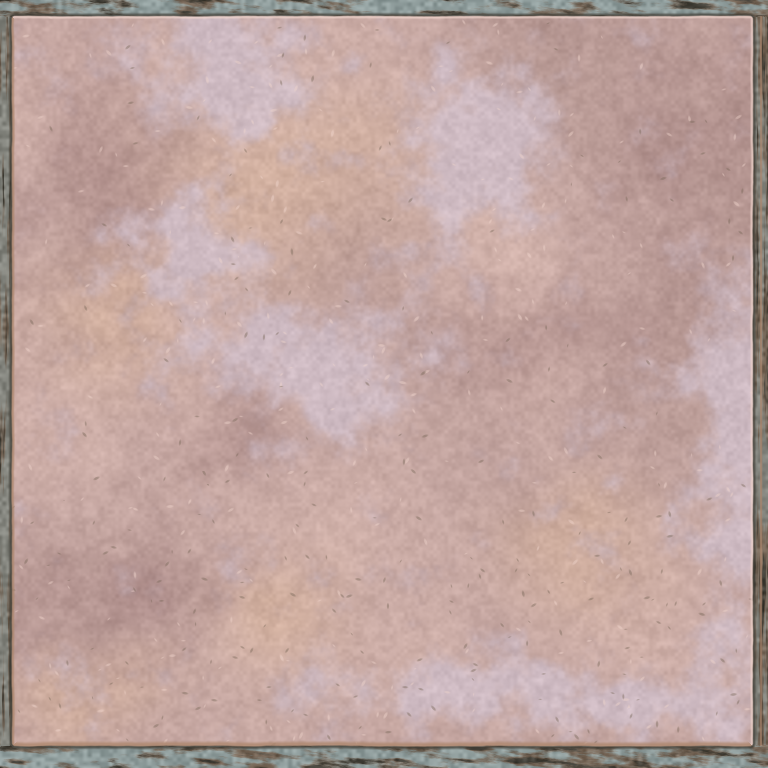
Write a Shadertoy shader that draws this texture.

```glsl
// One worn, clouded pink clay tile framed by weathered slate-green grout.

#define TILE_MIN vec2(0.0155, 0.0285)
#define TILE_MAX vec2(0.9805, 0.9790)
#define CORNER 0.004
#define EDGE_WOBBLE 0.0022
#define WARP 0.11
#define GRAIN 0.085
#define FLECK_CELLS 42.0
#define RIM 0.0045

const vec3 CLAY   = vec3(0.770, 0.650, 0.630);
const vec3 ROSE   = vec3(0.655, 0.525, 0.515);
const vec3 TAN    = vec3(0.830, 0.695, 0.620);
const vec3 LILAC  = vec3(0.815, 0.745, 0.785);
const vec3 BLUSH  = vec3(0.940, 0.835, 0.800);
const vec3 OCHRE  = vec3(0.680, 0.530, 0.430);
const vec3 SLATE  = vec3(0.560, 0.620, 0.620);
const vec3 BROWN  = vec3(0.460, 0.395, 0.335);
const vec3 SHADOW = vec3(0.250, 0.240, 0.210);

float hash(vec2 p) {
    vec3 q = fract(vec3(p.xyx) * 0.1031);
    q += dot(q, q.yzx + 33.33);
    return fract((q.x + q.y) * q.z);
}

float noise(vec2 p) {
    vec2 i = floor(p), f = fract(p);
    f = f * f * (3.0 - 2.0 * f);
    return mix(mix(hash(i), hash(i + vec2(1, 0)), f.x),
               mix(hash(i + vec2(0, 1)), hash(i + vec2(1, 1)), f.x), f.y);
}

float fbm(vec2 p) {
    float sum = 0.0, amp = 0.5;
    for (int i = 0; i < 5; i++) {
        sum += amp * noise(p);
        p = mat2(1.6, 1.2, -1.2, 1.6) * p + 17.3;
        amp *= 0.5;
    }
    return sum / 0.97;
}

// Soft elliptical cloud
float cloud(vec2 p, vec2 center, vec2 radius) {
    vec2 d = (p - center) / radius;
    return exp(-dot(d, d));
}

// Scattered short chips, one candidate per jittered cell
float flecks(vec2 uv, float cells, float density, float seed, float px) {
    vec2 p = uv * cells, id = floor(p);
    float cover = 0.0;
    for (int k = 0; k < 9; k++) {
        vec2 c = id + vec2(k % 3, k / 3) - 1.0;
        vec2 jitter = vec2(hash(c + seed), hash(c + seed + 31.7));
        float a = 6.2832 * hash(c + seed + 57.1);
        vec2 d = mat2(cos(a), -sin(a), sin(a), cos(a)) * (p - c - jitter);
        float size = mix(0.04, 0.13, hash(c + seed + 83.9));
        float shape = length(d * vec2(0.55, 1.3)) - size;
        float present = step(hash(c + seed + 11.3), density);
        cover = max(cover, present * (1.0 - smoothstep(-0.06, px * cells, shape)));
    }
    return cover;
}

vec3 tileColor(vec2 uv, float px) {
    vec2 p = uv + WARP * (vec2(fbm(uv * 6.0), fbm(uv * 6.0 + 40.0)) - 0.5);
    float ragged = fbm(uv * 24.0 + 9.0) - 0.5;
    float broad = fbm(uv * 4.5 + 21.0) - 0.5;

    // Warm, dark and chalky clouds
    float warm = cloud(p, vec2(0.37, 0.76), vec2(0.18, 0.12))
               + cloud(p, vec2(0.13, 0.59), vec2(0.08, 0.07))
               + cloud(p, vec2(0.38, 0.20), vec2(0.08, 0.08))
               + cloud(p, vec2(0.77, 0.29), vec2(0.09, 0.08))
               + cloud(p, vec2(0.11, 0.10), vec2(0.10, 0.05));
    float dark = cloud(p, vec2(0.14, 0.77), vec2(0.09, 0.15))
               + cloud(p, vec2(0.18, 0.23), vec2(0.13, 0.09))
               + 0.8 * cloud(p, vec2(0.31, 0.45), vec2(0.07, 0.06))
               + 0.7 * cloud(p, vec2(0.91, 0.80), vec2(0.13, 0.17))
               + 0.7 * cloud(p, vec2(0.74, 0.56), vec2(0.20, 0.08));
    float chalk = cloud(p, vec2(0.42, 0.52), vec2(0.12, 0.08))
                + cloud(p, vec2(0.97, 0.40), vec2(0.06, 0.25))
                + cloud(p, vec2(0.29, 0.91), vec2(0.12, 0.09))
                + cloud(p, vec2(0.62, 0.81), vec2(0.10, 0.12))
                + 0.8 * cloud(p, vec2(0.25, 0.64), vec2(0.09, 0.09))
                + 0.8 * cloud(p, vec2(0.70, 0.09), vec2(0.32, 0.06));

    vec3 col = CLAY + 0.16 * broad;
    col = mix(col, TAN, clamp(0.75 * warm + 0.5 * broad, 0.0, 0.85));
    col = mix(col, ROSE, clamp(0.70 * dark + 0.7 * ragged, 0.0, 0.80));
    col = mix(col, LILAC, 0.85 * smoothstep(0.10, 0.85, chalk + 1.5 * ragged));

    // Fine grain, pale chips and dark pits
    col += GRAIN * (0.6 * noise(uv * 210.0) + 0.4 * noise(uv * 105.0) - 0.5);
    col += 0.07 * (fbm(uv * 60.0) - 0.5);
    float low = 1.0 - smoothstep(0.25, 0.45, uv.y);
    float pale = flecks(uv, FLECK_CELLS * 1.4, 0.06 + 0.10 * clamp(chalk, 0.0, 1.0), 3.0, px);
    float pits = flecks(uv, FLECK_CELLS * 1.6, 0.03 + 0.09 * low, 71.0, px);
    col = mix(col, BLUSH, 0.45 * pale);
    return mix(col, BROWN, 0.42 * pits);
}

vec3 groutColor(vec2 uv, float across) {
    // Streaks follow the length of each strip
    vec2 q = mix(uv.yx * vec2(12.0, 230.0),
                 vec2(uv.x * 32.0 + uv.y * 45.0, uv.y * 120.0), across);
    float streak = fbm(q);
    float wear = fbm(uv * 20.0 + 5.0);
    vec3 col = mix(SHADOW, BROWN, smoothstep(0.22, 0.45, streak));
    float slate = smoothstep(0.34, 0.62, streak + 0.5 * (wear - 0.5));
    col = mix(col, SLATE, slate * mix(0.55, 0.95, across));
    return col + 0.16 * (noise(uv * 180.0) - 0.5);
}

void mainImage(out vec4 fragColor, in vec2 fragCoord) {
    vec2 uv = fragCoord / iResolution.xy;
    float px = 1.0 / min(iResolution.x, iResolution.y);

    // Rounded tile outline with a slightly chipped edge
    vec2 mid = 0.5 * (TILE_MIN + TILE_MAX);
    vec2 d = abs(uv - mid) - 0.5 * (TILE_MAX - TILE_MIN) + CORNER;
    float dist = length(max(d, 0.0)) + min(max(d.x, d.y), 0.0) - CORNER;
    dist += EDGE_WOBBLE * (fbm(uv * 28.0) - 0.5);
    float across = smoothstep(-px, px, d.y - CORNER);
    float onEnds = step(d.x, d.y);
    vec2 side = step(mid, uv);

    // Lit rim above and right, ochre rim below and left
    vec3 tile = tileColor(uv, px);
    float lit = mix(side.x, side.y, onEnds);
    float rimWidth = RIM * mix(1.0, 1.7, onEnds * (1.0 - side.y));
    float rim = smoothstep(-rimWidth, -0.3 * rimWidth, dist);
    tile = mix(tile, mix(OCHRE, BLUSH, lit), rim * mix(0.8, 0.7, lit));

    // Grout with a dark seam beside the tile
    vec3 grout = groutColor(uv, across);
    float seam = 1.0 - smoothstep(0.001, 0.0055, dist);
    grout = mix(grout, SHADOW, 0.75 * seam);
    float hairline = 1.0 - smoothstep(0.0004, 0.0004 + 1.5 * px, abs(uv.x - 0.991));
    grout = mix(grout, OCHRE, 0.7 * hairline * (1.0 - across));

    vec3 col = mix(tile, grout, smoothstep(-px, px, dist));
    fragColor = vec4(clamp(col, 0.0, 1.0), 1.0);
}
```
